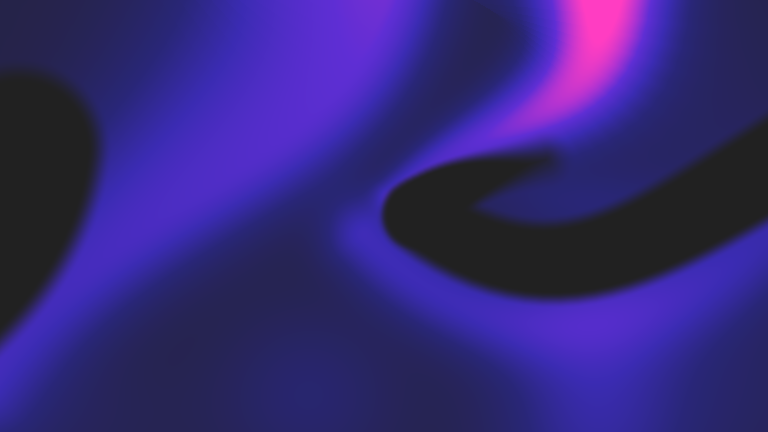
Give the GLSL for this background, as a Shadertoy shader.

```glsl
// Soft neon ribbons flowing around smooth black hollows.
// Bezier strokes with Gaussian falloff add up to one heat value, a colour
// ramp tints it, and tapered Bezier strokes carve out the black shapes.

const int SEGMENTS = 24;
const vec3 BLACK   = vec3(0.13, 0.13, 0.13);
const vec3 NAVY    = vec3(0.145, 0.135, 0.26);
const vec3 INDIGO  = vec3(0.16, 0.15, 0.47);
const vec3 BLUE    = vec3(0.23, 0.17, 0.70);
const vec3 VIOLET  = vec3(0.37, 0.18, 0.83);
const vec3 MAGENTA = vec3(0.70, 0.20, 0.82);
const vec3 PINK    = vec3(1.00, 0.24, 0.76);

vec2 bezier(vec2 a, vec2 b, vec2 c, vec2 d, float t) {
    float s = 1.0 - t;
    return s*s*s*a + 3.0*s*s*t*b + 3.0*s*t*t*c + t*t*t*d;
}

// x: distance to the curve, y: position along it, z: side (positive is left)
vec3 curveInfo(vec2 p, vec2 a, vec2 b, vec2 c, vec2 d) {
    vec3 nearest = vec3(1e3, 0.0, 1.0);
    vec2 from = a;
    for (int i = 0; i < SEGMENTS; i++) {
        vec2 to = bezier(a, b, c, d, float(i + 1) / float(SEGMENTS));
        vec2 e = to - from, w = p - from;
        float h = clamp(dot(w, e) / dot(e, e), 0.0, 1.0);
        float dist = length(w - h * e);
        if (dist < nearest.x)
            nearest = vec3(dist, (float(i) + h) / float(SEGMENTS), e.x*w.y - e.y*w.x);
        from = to;
    }
    return nearest;
}

// Glow of a curve; each vec2 holds a start and an end value
float ribbon(vec3 info, vec2 strength, vec2 leftWidth, vec2 rightWidth) {
    vec2 width = info.z > 0.0 ? leftWidth : rightWidth;
    float x = info.x / mix(width.x, width.y, info.y);
    return mix(strength.x, strength.y, info.y) * exp(-0.5 * x * x);
}

float blob(vec2 p, vec2 centre, vec2 radius, float strength) {
    vec2 q = (p - centre) / radius;
    return strength * exp(-0.5 * dot(q, q));
}

// Zero inside a tapered stroke, one outside
float hollow(vec3 info, vec2 radius, float softness) {
    return smoothstep(-softness, softness, info.x - mix(radius.x, radius.y, info.y));
}

float screenAdd(float a, float b) {
    return 1.0 - (1.0 - min(a, 1.0)) * (1.0 - min(b, 1.0));
}

float ramp(float from, float to, float x) {
    return clamp((x - from) / (to - from), 0.0, 1.0);
}

vec3 heatColour(float heat) {
    vec3 col = mix(NAVY, INDIGO, ramp(0.0, 0.3, heat));
    col = mix(col, BLUE, ramp(0.3, 0.5, heat));
    col = mix(col, VIOLET, ramp(0.5, 0.7, heat));
    col = mix(col, MAGENTA, ramp(0.7, 0.85, heat));
    return mix(col, PINK, ramp(0.85, 1.0, heat));
}

void mainImage(out vec4 fragColor, in vec2 fragCoord) {
    vec2 p = fragCoord / iResolution.y;

    // Ribbons: wide violet, hot pink, lower violet
    vec3 violet = curveInfo(p, vec2(0.907, 1.093), vec2(0.833, 0.606),
                               vec2(0.394, 0.653), vec2(-0.046, 0.132));
    vec3 pink = curveInfo(p, vec2(1.394, 1.046), vec2(1.417, 0.699),
                             vec2(1.134, 0.745), vec2(0.907, 0.546));
    vec3 lower = curveInfo(p, vec2(0.845, 0.456), vec2(1.111, 0.178),
                              vec2(1.481, 0.178), vec2(1.829, 0.502));
    float heat = 0.03;
    heat = screenAdd(heat, ribbon(violet, vec2(0.74, 0.5), vec2(0.104), vec2(0.44, 0.092)));
    heat = screenAdd(heat, ribbon(pink, vec2(1.1, 0.5), vec2(0.12, 0.03), vec2(0.13, 0.03)));
    heat = screenAdd(heat, ribbon(lower, vec2(0.5, 0.4), vec2(0.07, 0.1), vec2(0.07, 0.09)));

    // Broad faint glows
    heat = screenAdd(heat, blob(p, vec2(1.377, 0.074), vec2(0.17, 0.25), 0.42));
    float haze = blob(p, vec2(1.574, 0.722), vec2(0.21, 0.25), 0.13)
               + blob(p, vec2(1.296, 0.537), vec2(0.17, 0.05), 0.15)
               + blob(p, vec2(0.718, 0.086), vec2(0.15), 0.22)
               + blob(p, vec2(1.71, 0.12), vec2(0.2), 0.12)
               + blob(p, vec2(0.046, 0.03), vec2(0.25, 0.12), 0.12);
    heat = screenAdd(heat, haze);

    // Black hollows: left bulge, long lower arm, short upper arm
    vec3 bulge = curveInfo(p, vec2(0.046, 0.653), vec2(0.031, 0.529),
                              vec2(-0.039, 0.414), vec2(-0.162, 0.306));
    vec3 longArm = curveInfo(p, vec2(0.968, 0.5), vec2(1.296, 0.282),
                                vec2(1.481, 0.433), vec2(1.852, 0.653));
    vec3 shortArm = curveInfo(p, vec2(0.968, 0.505), vec2(1.042, 0.583),
                                 vec2(1.157, 0.602), vec2(1.262, 0.63));
    float light = hollow(bulge, vec2(0.185), 0.03)
                * hollow(longArm, vec2(0.079, 0.106), 0.02)
                * hollow(shortArm, vec2(0.079, 0.023), mix(0.012, 0.05, pow(shortArm.y, 3.0)));

    fragColor = vec4(mix(BLACK, heatColour(heat), light), 1.0);
}
```
